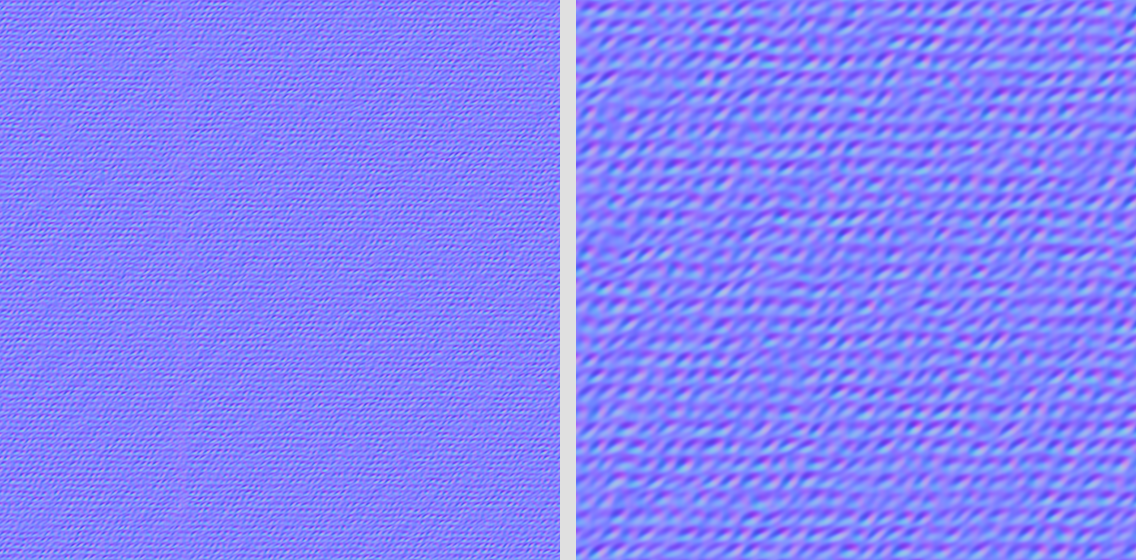
Left: the whole. Right: its middle third, enlarged.
Give the GLSL for this texture map, as a WebGL 1 fragment shader.

```glsl
precision highp float;
// Tangent-space normal map of a fine plain-weave cloth that tiles seamlessly.
// A height field of staggered, slanted thread crowns and fuzz is differentiated
// and encoded as colour (green points down); a soft crease flattens the weave.

#define STITCHES vec2(88.0, 96.0) // crowns across, rows down (rows even)
#define RELIEF 0.110              // height of a thread crown
#define LEAN 0.50                 // slant of each crown along its row
#define WOBBLE 0.30               // wander of the threads
#define FUZZ 0.075                // fine fibre roughness
#define SLUB 0.040                // uneven thickness of the threads
#define WRINKLE 0.060             // broad diagonal wrinkles
#define CREASE_X 0.328            // position of the vertical crease
#define CREASE_WIDTH 0.012
#define TILT vec2(0.040, 0.010)   // overall lean of the surface

uniform vec2 u_resolution;

const float TAU = 6.2831853;

float hash(vec2 cell) {
  vec3 q = fract(vec3(cell.xyx) * vec3(0.1031, 0.1030, 0.0973));
  q += dot(q, q.yzx + 33.33);
  return fract((q.x + q.y) * q.z);
}

vec2 latticeGradient(vec2 cell, vec2 period) {
  float angle = TAU * hash(mod(cell, period) + period * 0.37);
  return vec2(cos(angle), sin(angle));
}

// Gradient noise that wraps after `period` cells over the unit square.
float noise(vec2 uv, vec2 period) {
  vec2 p = uv * period;
  vec2 i = floor(p), f = p - i;
  vec2 w = f * f * f * (f * (f * 6.0 - 15.0) + 10.0);
  vec2 r = vec2(1.0, 0.0);
  float a = dot(latticeGradient(i, period), f);
  float b = dot(latticeGradient(i + r.xy, period), f - r.xy);
  float c = dot(latticeGradient(i + r.yx, period), f - r.yx);
  float d = dot(latticeGradient(i + r.xx, period), f - r.xx);
  return mix(mix(a, b, w.x), mix(c, d, w.x), w.y);
}

float creaseMask(vec2 uv) {
  float center = CREASE_X + 0.006 * noise(uv, vec2(3.0, 7.0));
  float d = (uv.x - center) / CREASE_WIDTH;
  return exp(-d * d);
}

// Rows of rounded crowns, shifted by half a stitch on every other row.
float weave(vec2 p) {
  float row = floor(p.y);
  float y = p.y - row;
  float x = p.x + 0.5 * mod(row, 2.0) - LEAN * (y - 0.5);
  float amount = 0.6 + 0.8 * hash(mod(vec2(floor(x), row), STITCHES));
  float crown = 0.5 - 0.5 * cos(TAU * x);
  float rowProfile = 0.5 - 0.5 * cos(TAU * y);
  return rowProfile * (0.10 + amount * crown);
}

float clothHeight(vec2 uv) {
  vec2 wander = vec2(noise(uv, vec2(41.0, 47.0)), noise(uv, vec2(37.0, 29.0)));
  float wear = 1.0 + 0.5 * noise(uv, vec2(17.0, 23.0));
  float flatten = 1.0 - 0.4 * creaseMask(uv);
  float h = RELIEF * wear * flatten * weave(uv * STITCHES + WOBBLE * wander);
  h += SLUB * noise(uv, vec2(23.0, 83.0));
  h += SLUB * noise(uv, vec2(79.0, 19.0));
  h += FUZZ * noise(uv, vec2(131.0, 137.0));
  // An integer shear keeps the wrinkles seamless.
  h += WRINKLE * noise(vec2(uv.x - uv.y, uv.y), vec2(31.0, 11.0));
  return h;
}

vec3 clothNormal(vec2 uv) {
  vec2 stepSize = 0.06 / STITCHES;
  vec2 dx = vec2(stepSize.x, 0.0), dy = vec2(0.0, stepSize.y);
  vec2 slope = vec2(clothHeight(uv + dx) - clothHeight(uv - dx),
                    clothHeight(uv - dy) - clothHeight(uv + dy)) / 0.12;
  float creaseLean = 0.07 * creaseMask(uv + vec2(0.004, 0.0));
  creaseLean *= 0.7 + noise(uv, vec2(5.0, 9.0));
  return normalize(vec3(TILT + vec2(creaseLean, 0.0) - slope, 1.0));
}

void main() {
  // Four samples per pixel smooth the fine threads.
  vec3 normal = vec3(0.0);
  for (int j = 0; j < 2; j++) {
    for (int i = 0; i < 2; i++) {
      vec2 offset = (vec2(float(i), float(j)) - 0.5) * 0.5;
      normal += clothNormal((gl_FragCoord.xy + offset) / u_resolution);
    }
  }
  gl_FragColor = vec4(normalize(normal) * 0.5 + 0.5, 1.0);
}
```
